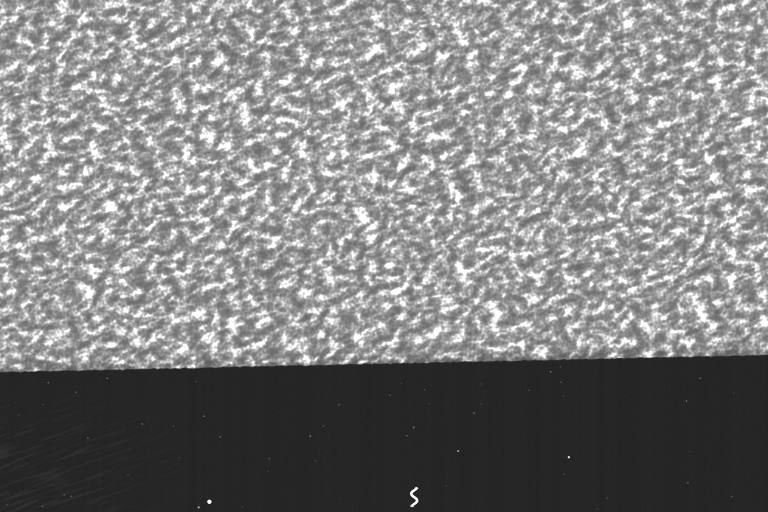
Reproduce this texture procedurally as a Shadertoy shader.

```glsl
#define EDGE_LEFT 0.273
#define EDGE_SLOPE 0.0225
#define GRAIN_FREQ vec2(38.0, 58.0)
#define GRAIN_ANGLE 0.42
#define GRAIN_CONTRAST 0.65
#define GRAIN_FLOOR 0.38
#define GRAIN_GAIN 0.235
#define DARK_LEVEL 0.147
#define DUST_DENSITY 0.035
#define FIBRE_CENTRE vec2(0.809, 0.029)

uint mixBits(uint n) {
    n = (n ^ (n >> 16)) * 0x7feb352du;
    n = (n ^ (n >> 15)) * 0x846ca68bu;
    return n ^ (n >> 16);
}

float hash(vec2 cell) {
    ivec2 c = ivec2(floor(cell));
    uint h = mixBits(uint(c.x) + mixBits(uint(c.y) + 917u));
    return float(h >> 8) / 16777216.0;
}

float cornerSlope(vec2 cell, vec2 offset) {
    float angle = 6.28319 * hash(cell);
    return dot(vec2(cos(angle), sin(angle)), offset);
}

float gradientNoise(vec2 p) {
    vec2 i = floor(p), f = p - i;
    vec2 u = f * f * f * (f * (f * 6.0 - 15.0) + 10.0);
    vec2 e = vec2(1.0, 0.0);
    float low = mix(cornerSlope(i, f), cornerSlope(i + e, f - e), u.x);
    float high = mix(cornerSlope(i + e.yx, f - e.yx),
                     cornerSlope(i + e.xx, f - e.xx), u.x);
    return mix(low, high, u.y);
}

mat2 rotation(float a) {
    return mat2(cos(a), -sin(a), sin(a), cos(a));
}

float disc(vec2 p, vec2 centre, float radius, float pixel) {
    return 1.0 - smoothstep(-0.6 * pixel, 0.6 * pixel, length(p - centre) - radius);
}

// Bright crumbs stretched along a slanted direction
float roughSurface(vec2 p) {
    vec2 warp = vec2(gradientNoise(p * 15.0), gradientNoise(p * 15.0 + 40.0));
    vec2 q = rotation(GRAIN_ANGLE) * (p + 0.012 * warp);
    float relief = gradientNoise(q * GRAIN_FREQ + 11.0);
    relief += 0.6 * gradientNoise(q * GRAIN_FREQ * 1.9 + 73.0);
    relief += 0.42 * gradientNoise(p * 165.0 + 31.0);
    relief += 0.08 * gradientNoise(p * 5.0 + 7.0);
    return GRAIN_FLOOR + GRAIN_GAIN * exp(GRAIN_CONTRAST * 3.3 * relief);
}

// Sparse faint dust, denser toward the lower left
float dust(vec2 p, float pixel) {
    vec2 cell = floor(p * 45.0);
    vec2 centre = (cell + 0.2 + 0.6 * vec2(hash(cell + 200.0), hash(cell + 300.0))) / 45.0;
    float density = DUST_DENSITY * (1.0 + 1.5 * smoothstep(0.6, 0.1, p.x));
    float present = step(hash(cell + 500.0), density);
    float strength = 0.08 + 0.22 * hash(cell + 700.0);
    return present * strength * disc(p, centre, 0.0015, pixel);
}

// Curled bright fibre
float fibre(vec2 p, float pixel) {
    vec2 d = p - FIBRE_CENTRE;
    float halfHeight = 0.017;
    float y = clamp(d.y, -halfHeight, halfHeight);
    float phase = 4.0 * y / halfHeight;
    float slope = 0.0055 * 4.0 / halfHeight * cos(phase);
    float across = (d.x + 0.0055 * sin(phase)) / sqrt(1.0 + slope * slope);
    float dist = length(vec2(across, d.y - y)) - 0.0026;
    return 1.0 - smoothstep(-0.6 * pixel, 0.6 * pixel, dist);
}

float darkBand(vec2 p, float pixel) {
    float level = DARK_LEVEL + 0.006 * gradientNoise(vec2(p.x * 110.0, 3.5));
    level += 0.012 * gradientNoise(p * 210.0);

    // Slanted scratches fading out from the left side
    vec2 q = rotation(0.35) * p;
    float scratch = max(gradientNoise(q * vec2(13.0, 150.0)), 0.0);
    level += 0.09 * scratch * smoothstep(0.45, 0.05, p.x) * smoothstep(0.26, 0.12, p.y);
    level += dust(p, pixel);

    // Larger specks
    level += 0.85 * disc(p, vec2(0.409, 0.020), 0.0042, pixel);
    level += 0.45 * disc(p, vec2(0.388, 0.009), 0.0022, pixel);
    level += 0.75 * disc(p, vec2(1.111, 0.107), 0.0022, pixel);
    level += 0.45 * disc(p, vec2(0.895, 0.119), 0.0020, pixel);
    level += 0.30 * disc(p, vec2(0.808, 0.165), 0.0018, pixel);
    level += 0.22 * disc(p, vec2(0.606, 0.148), 0.0020, pixel);
    level += 0.20 * disc(p, vec2(0.398, 0.187), 0.0018, pixel);
    level += 0.20 * disc(p, vec2(0.926, 0.193), 0.0018, pixel);
    return mix(level, 0.98, fibre(p, pixel));
}

void mainImage(out vec4 fragColor, in vec2 fragCoord) {
    vec2 p = fragCoord / iResolution.y;
    float pixel = 1.0 / iResolution.y;

    // Slightly ragged, gently rising boundary
    float height = p.y - EDGE_LEFT - EDGE_SLOPE * p.x;
    height += 0.002 * gradientNoise(vec2(p.x * 120.0, 9.5));
    float surface = roughSurface(p) * mix(0.82, 1.0, smoothstep(0.0, 0.025, height));
    float cover = smoothstep(-pixel, pixel, height);

    float grey = mix(darkBand(p, pixel), min(surface, 1.0), cover);
    fragColor = vec4(vec3(grey), 1.0);
}
```
